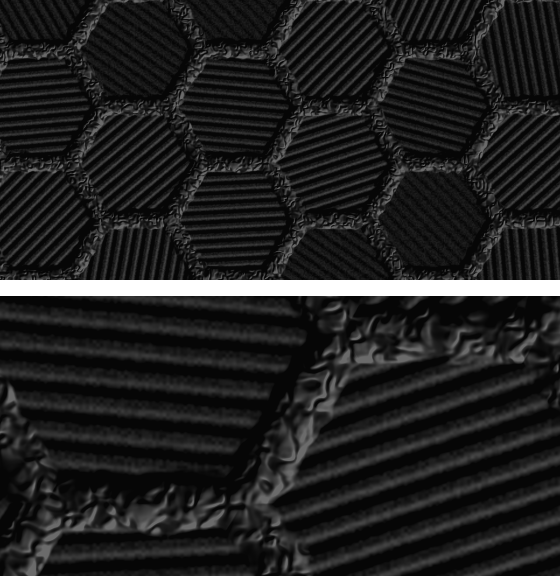
Top: the whole. Bottom: its middle third, enlarged.
This pattern is drawn by a Shadertoy shader. Its source:

```glsl
// Black hexagonal panels with differently turned grooves, framed by crumpled raised seams.
#define COLUMN_STEP 0.354
#define ROW_STEP 0.405
#define FIRST_CENTER vec2(0.13, 0.622)
#define PANEL_APOTHEM 0.172
#define GROOVE_STEP 0.034
#define GROOVE_DEPTH 0.0042
#define SEAM_HEIGHT 0.012
#define CRUMPLE_SCALE 72.0
#define CRUMPLE_HEIGHT 0.0085
#define EDGE_WEAR 0.013
#define LIGHT_DIR vec2(0.707, -0.707)
#define GRAIN 0.075

// Groove direction in degrees, three panels per column from top to bottom.
const float GROOVE_ANGLE[18] = float[18](
    120.0, 5.0, 45.0,    145.0, 40.0, 80.0,
    135.0, 175.0, 3.0,   45.0, 18.0, 145.0,
    65.0, 165.0, 135.0,  100.0, 42.0, 95.0);

struct Surface { float height, edge, groove, crumple; vec2 local; };

float hash(vec2 p) {
    vec3 q = fract(p.xyx * 0.1031);
    q += dot(q, q.yzx + 33.33);
    return fract((q.x + q.y) * q.z);
}

float noise(vec2 p) {
    vec2 i = floor(p), f = fract(p);
    f = f * f * (3.0 - 2.0 * f);
    return mix(mix(hash(i), hash(i + vec2(1, 0)), f.x),
               mix(hash(i + vec2(0, 1)), hash(i + vec2(1, 1)), f.x), f.y);
}

float hexDistance(vec2 p, float apothem) {
    p = abs(p);
    return max(p.y, dot(p, vec2(0.866, 0.5))) - apothem;
}

// Nearest panel of two interleaved grids: local position and index into the angles.
vec2 nearestPanel(vec2 p, out int index) {
    vec2 pitch = vec2(2.0 * COLUMN_STEP, ROW_STEP);
    vec2 grid = (p - FIRST_CENTER) / pitch;
    vec2 evenId = floor(grid + 0.5), oddId = floor(grid);
    vec2 evenPos = (grid - evenId) * pitch;
    vec2 oddPos = (grid - oddId - 0.5) * pitch;
    bool isEven = hexDistance(evenPos, 0.0) < hexDistance(oddPos, 0.0);
    vec2 cell = isEven ? vec2(2.0 * evenId.x, 1.0 - evenId.y)
                       : vec2(2.0 * oddId.x + 1.0, -oddId.y);
    index = clamp(int(cell.x * 3.0 + cell.y), 0, 17);
    return isEven ? evenPos : oddPos;
}

// Warped, creased bumps for the seam material.
float crumple(vec2 p) {
    p *= CRUMPLE_SCALE;
    p += 0.9 * vec2(noise(p * 0.6), noise(p * 0.6 + 19.0));
    float bumps = smoothstep(0.0, 0.75, abs(2.0 * noise(p) - 1.0));
    return 0.55 * bumps + 0.45 * noise(p * 1.7 + 7.0);
}

Surface surfaceAt(vec2 p) {
    Surface s;
    int index;
    s.local = nearestPanel(p, index);
    s.edge = hexDistance(s.local, PANEL_APOTHEM) + EDGE_WEAR * (noise(p * 52.0 + 3.0) - 0.5);

    float angle = radians(GROOVE_ANGLE[index]);
    float phase = dot(s.local, vec2(-sin(angle), cos(angle))) / GROOVE_STEP;
    s.groove = pow(0.5 + 0.5 * cos(6.28318 * phase), 2.0);

    float seam = smoothstep(-0.006, 0.012, s.edge);
    s.crumple = crumple(p);
    float mound = SEAM_HEIGHT * smoothstep(-0.006, 0.026, s.edge);
    s.height = mound + mix(-GROOVE_DEPTH * s.groove, CRUMPLE_HEIGHT * s.crumple, seam);
    return s;
}

float shade(vec2 p) {
    float e = 0.0013;
    Surface s = surfaceAt(p);
    vec2 slope = vec2(surfaceAt(p + vec2(e, 0)).height - surfaceAt(p - vec2(e, 0)).height,
                      surfaceAt(p + vec2(0, e)).height - surfaceAt(p - vec2(0, e)).height) / (2.0 * e);
    float lit = -dot(slope, LIGHT_DIR);

    // Matte panel with dark groove floors and fine grain.
    float panel = (0.092 + 0.52 * lit) * (1.0 - 0.55 * s.groove);
    panel += GRAIN * (noise(p * 240.0) - 0.5);

    // Seam with dark pits between its bumps.
    float seam = (0.14 + 0.21 * lit) * mix(0.4, 1.3, smoothstep(0.15, 0.65, s.crumple));
    float level = mix(panel, seam, smoothstep(-0.004, 0.004, s.edge));

    // Contact shadow on the side of the panel facing the light.
    float side = smoothstep(-0.3, 0.7, dot(normalize(s.local + 1e-5), LIGHT_DIR));
    float rim = 1.0 - smoothstep(0.0, 0.015, abs(s.edge - 0.003));
    level *= 1.0 - rim * mix(0.05, 0.85, side);
    return clamp(level, 0.022, 0.42);
}

void mainImage(out vec4 fragColor, in vec2 fragCoord) {
    // Average four samples per pixel.
    float level = 0.0;
    for (int i = 0; i < 4; i++) {
        vec2 offset = vec2(i % 2, i / 2) * 0.5 - 0.25;
        level += 0.25 * shade((fragCoord + offset) / iResolution.y);
    }
    fragColor = vec4(vec3(level), 1.0);
}
```
